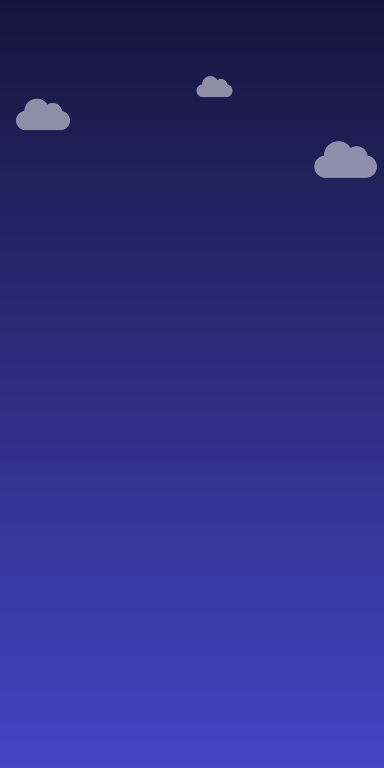
Write a Shadertoy shader that draws this background.

```glsl
const vec3 SKY_TOP = vec3(0.083, 0.083, 0.232);
const vec3 SKY_BOTTOM = vec3(0.268, 0.268, 0.768);
const vec3 CLOUD_COLOR = vec3(1.0);
const float CLOUD_OPACITY = 0.5;

// Lower left corner and width of each cloud, in canvas widths
const int CLOUD_COUNT = 3;
const vec3 CLOUDS[CLOUD_COUNT] = vec3[](
    vec3(0.0417, 1.661, 0.1406),
    vec3(0.5117, 1.747, 0.0938),
    vec3(0.8185, 1.537, 0.1630)
);

// Cloud parts, in cloud widths: centre and radius
const float BASE_RADIUS = 0.178;
const vec3 LARGE_PUFF = vec3(0.386, 0.352, 0.232);
const vec3 SMALL_PUFF = vec3(0.678, 0.328, 0.176);

float circleDistance(vec2 p, vec3 circle) {
    return length(p - circle.xy) - circle.z;
}

// Horizontal capsule resting on y = 0, from x = 0 to x = 1
float baseDistance(vec2 p) {
    vec2 nearest = vec2(clamp(p.x, BASE_RADIUS, 1.0 - BASE_RADIUS), BASE_RADIUS);
    return length(p - nearest) - BASE_RADIUS;
}

float cloudDistance(vec2 p) {
    float puffs = min(circleDistance(p, LARGE_PUFF), circleDistance(p, SMALL_PUFF));
    return min(baseDistance(p), puffs);
}

void mainImage(out vec4 fragColor, in vec2 fragCoord) {
    vec2 p = fragCoord / iResolution.x;
    float pixel = 1.0 / iResolution.x;

    // Sky
    vec3 color = mix(SKY_BOTTOM, SKY_TOP, fragCoord.y / iResolution.y);

    // Clouds
    for (int i = 0; i < CLOUD_COUNT; i++) {
        vec3 cloud = CLOUDS[i];
        float d = cloudDistance((p - cloud.xy) / cloud.z) * cloud.z;
        float coverage = 1.0 - smoothstep(-0.5 * pixel, 0.5 * pixel, d);
        color = mix(color, CLOUD_COLOR, CLOUD_OPACITY * coverage);
    }

    fragColor = vec4(color, 1.0);
}
```
